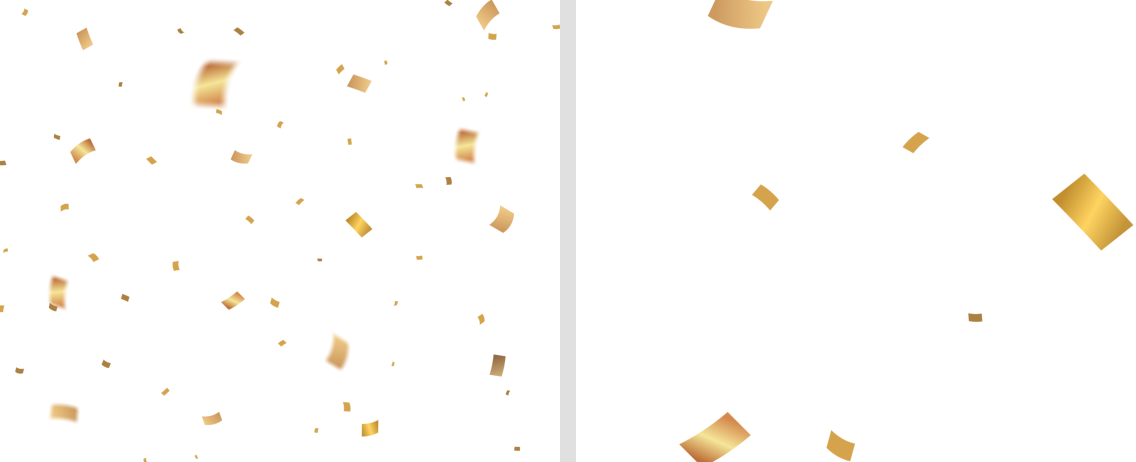
Left: the whole. Right: its middle third, enlarged.
This background is drawn by a WebGL 1 fragment shader. Its source:

```glsl
precision highp float;
// Gold confetti drifting over white: a few large blurred pieces, some sharp
// foil ribbons and many tiny flecks. A low-discrepancy sequence spreads the
// pieces; each is a bent, skewed rectangle with a metallic gradient.

uniform vec2 u_resolution;

float hash(float n) {
  return fract(sin(n * 12.9898 + 4.1) * 43758.5453);
}

// Three-stop gradient over t in 0..1
vec3 ramp(vec3 start, vec3 middle, vec3 end, float t) {
  return t < 0.5 ? mix(start, middle, t * 2.0) : mix(middle, end, t * 2.0 - 1.0);
}

vec3 tan_paper(float t) {
  return mix(vec3(0.80, 0.60, 0.37), vec3(0.93, 0.78, 0.52), t);
}

vec3 copper_foil(float t) {
  return ramp(vec3(0.74, 0.44, 0.22), vec3(0.96, 0.90, 0.60), vec3(0.83, 0.54, 0.30), t);
}

vec3 bright_gold(float t) {
  return ramp(vec3(0.76, 0.56, 0.18), vec3(1.00, 0.83, 0.38), vec3(0.77, 0.58, 0.22), t);
}

vec3 brown_paper(float t) {
  return mix(vec3(0.57, 0.41, 0.26), vec3(0.79, 0.66, 0.45), t);
}

// Coverage of a slab of the given half width with a soft border
float slab(float x, float halfWidth, float soft) {
  return 1.0 - smoothstep(-soft, soft, abs(x) - halfWidth);
}

void main() {
  float aspect = u_resolution.x / u_resolution.y;
  vec2 p = gl_FragCoord.xy / u_resolution.y;
  float pixel = 0.8 / u_resolution.y;
  vec3 color = vec3(1.0);

  for (int i = 0; i < 60; i++) {
    float id = float(i);
    bool blurred = i < 5;
    bool fleck = i > 15;
    float size = hash(id + 0.3);
    float style = fract(id * 0.618);

    // Even scatter with a little jitter
    vec2 jitter = vec2(hash(id + 11.7), hash(id + 37.2)) - 0.5;
    vec2 center = fract(vec2(0.09, 0.10) + id * vec2(0.7549, 0.5698)
                        + jitter * (fleck ? 0.11 : 0.05));

    // Length, proportion and softness by kind
    float halfLength = blurred ? mix(0.028, 0.048, size)
                     : fleck ? mix(0.0036, 0.0100, size)
                     : mix(0.018, 0.027, size);
    float halfWidth = halfLength * mix(0.5, 0.75, hash(id + 71.9));
    float soft = blurred ? halfLength * 0.26 : pixel;

    // Turn, skew and bend into the local frame of the piece
    float angle = 6.2832 * hash(id + 53.1);
    float c = cos(angle), s = sin(angle);
    vec2 q = mat2(c, -s, s, c) * (p - center * vec2(aspect, 1.0));
    q.x += q.y * (hash(id + 91.4) - 0.5) * 0.7;
    q.y += q.x * q.x / halfLength * (hash(id + 17.6) - 0.5) * 0.5;
    float cover = slab(q.x, halfLength, soft) * slab(q.y, halfWidth, soft);

    // Sheen running along the piece, slightly slanted
    float t = clamp(0.5 + 0.5 * q.x / halfLength + 0.12 * q.y / halfWidth, 0.0, 1.0);
    vec3 tint;
    if (fleck) {
      tint = style < 0.7 ? vec3(0.83, 0.64, 0.30) : vec3(0.67, 0.50, 0.25);
    } else if (style < 0.45) {
      tint = tan_paper(t);
    } else if (blurred || style > 0.75) {
      tint = copper_foil(t);
    } else if (style > 0.6) {
      tint = bright_gold(t);
    } else {
      tint = brown_paper(t);
    }
    color = mix(color, tint, cover);
  }

  gl_FragColor = vec4(color, 1.0);
}
```
